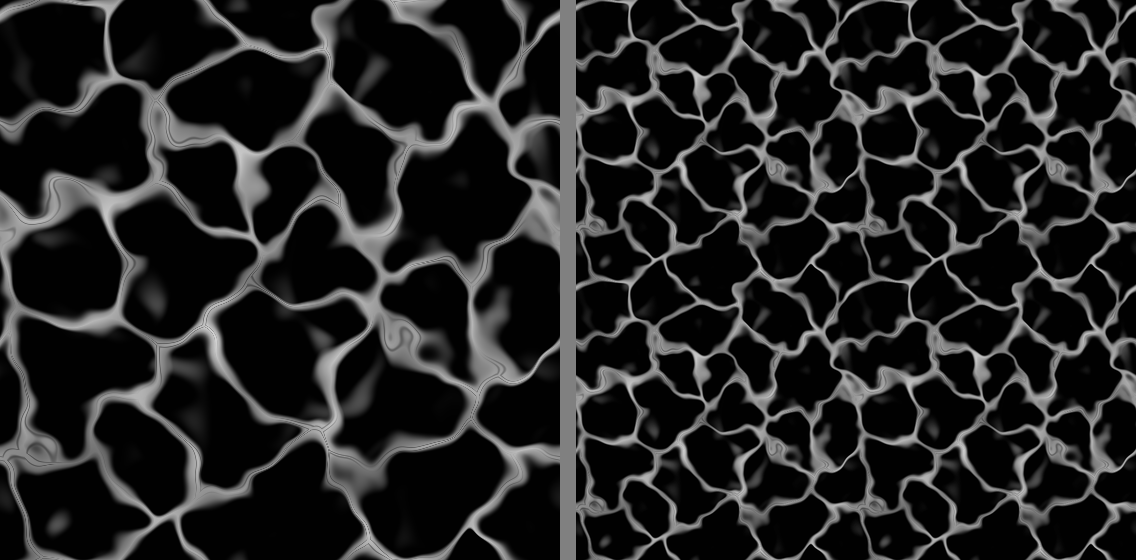
Left: one tile. Right: repeated 2 by 2.
A WebGL 1 fragment shader for this texture:

```glsl
precision highp float;

uniform vec2 u_resolution;

const float CELLS = 5.0;
const float TAU = 6.2831853;

float hash(vec2 p) {
  return fract(sin(dot(p, vec2(127.1, 311.7))) * 43758.5453);
}

vec2 hash2(vec2 p) {
  return vec2(hash(p), hash(p + 37.3));
}

// Gradient noise that wraps after a whole number of lattice steps
float lattice(vec2 corner, vec2 offset, float period, float seed) {
  float angle = TAU * hash(mod(corner, period) + seed);
  return dot(vec2(cos(angle), sin(angle)), offset);
}

float noise(vec2 p, float period, float seed) {
  vec2 i = floor(p);
  vec2 f = p - i;
  vec2 u = f * f * f * (f * (f * 6.0 - 15.0) + 10.0);
  vec2 e = vec2(1.0, 0.0);
  float low = mix(lattice(i, f, period, seed),
                  lattice(i + e.xy, f - e.xy, period, seed), u.x);
  float high = mix(lattice(i + e.yx, f - e.yx, period, seed),
                   lattice(i + e.xx, f - e.xx, period, seed), u.x);
  return mix(low, high, u.y);
}

vec2 warp(vec2 uv, float period, float seed) {
  return vec2(noise(uv * period, period, seed),
              noise(uv * period, period, seed + 19.0));
}

float smoothMin(float a, float b, float k) {
  float h = max(k - abs(a - b), 0.0) / k;
  return min(a, b) - 0.25 * h * h * k;
}

vec2 site(vec2 cell) {
  return cell + 0.06 + 0.88 * hash2(mod(cell, CELLS) + 5.0);
}

// Returns wrapped cell id (xy), sharp border distance (z), rounded one (w)
vec4 cellBorders(vec2 p) {
  vec2 base = floor(p);
  vec2 home = base;
  vec2 toHome = vec2(0.0);
  float nearest = 100.0;
  for (int y = -2; y <= 2; y++) {
    for (int x = -2; x <= 2; x++) {
      vec2 cell = base + vec2(float(x), float(y));
      vec2 r = site(cell) - p;
      if (dot(r, r) < nearest) {
        nearest = dot(r, r);
        toHome = r;
        home = cell;
      }
    }
  }
  float sharp = 10.0;
  float rounded = 10.0;
  for (int y = -2; y <= 2; y++) {
    for (int x = -2; x <= 2; x++) {
      vec2 r = site(home + vec2(float(x), float(y))) - p;
      vec2 across = r - toHome;
      if (dot(across, across) > 0.0001) {
        float d = dot(0.5 * (r + toHome), normalize(across));
        sharp = min(sharp, d);
        rounded = smoothMin(rounded, d, 0.12);
      }
    }
  }
  return vec4(mod(home, CELLS), sharp, max(rounded, 0.0));
}

// Thin crest, sloping shoulder and soft foot
float ridge(float d, float width) {
  float t = clamp(1.0 - d / width, 0.0, 1.0);
  return smoothstep(0.0, 0.7, t) * mix(0.4, 1.0, t);
}

// Faint smears, gathered in a few regions
float smears(vec2 uv) {
  vec2 p = uv + 0.035 * warp(uv, 9.0, 61.0);
  float shape = smoothstep(0.16, 0.55, noise(p * 13.0, 13.0, 71.0));
  float region = smoothstep(-0.15, 0.3, noise(uv * 4.0, 4.0, 83.0));
  return 0.36 * shape * region;
}

// Hairline crease running just beside the crest
float crease(float d, vec2 uv) {
  float offset = 0.016 + 0.02 * noise(uv * 12.0, 12.0, 91.0);
  float strength = smoothstep(-0.2, 0.3, noise(uv * 8.0, 8.0, 97.0));
  return strength * (1.0 - smoothstep(0.0, 0.009, abs(d - offset)));
}

void main() {
  vec2 uv = gl_FragCoord.xy / u_resolution;
  vec2 p = uv * CELLS + 0.42 * warp(uv, 8.0, 11.0) + 0.13 * warp(uv, 17.0, 23.0);
  vec4 border = cellBorders(p);

  // Each cell has its own swelling, so the two flanks of a ridge differ
  vec2 flank = uv * 11.0 + 11.0 * hash2(border.xy + 3.0);
  float width = 0.09 * exp(1.8 * noise(flank, 11.0, 41.0));
  float crest = 0.62 + 0.35 * noise(uv * 9.0, 9.0, 53.0);

  float light = crest * ridge(border.w, width);
  light += smears(uv) * (1.0 - smoothstep(0.0, 0.5, light));
  light *= 1.0 - 0.35 * crease(border.z, uv);
  gl_FragColor = vec4(vec3(light + 0.004), 1.0);
}
```
